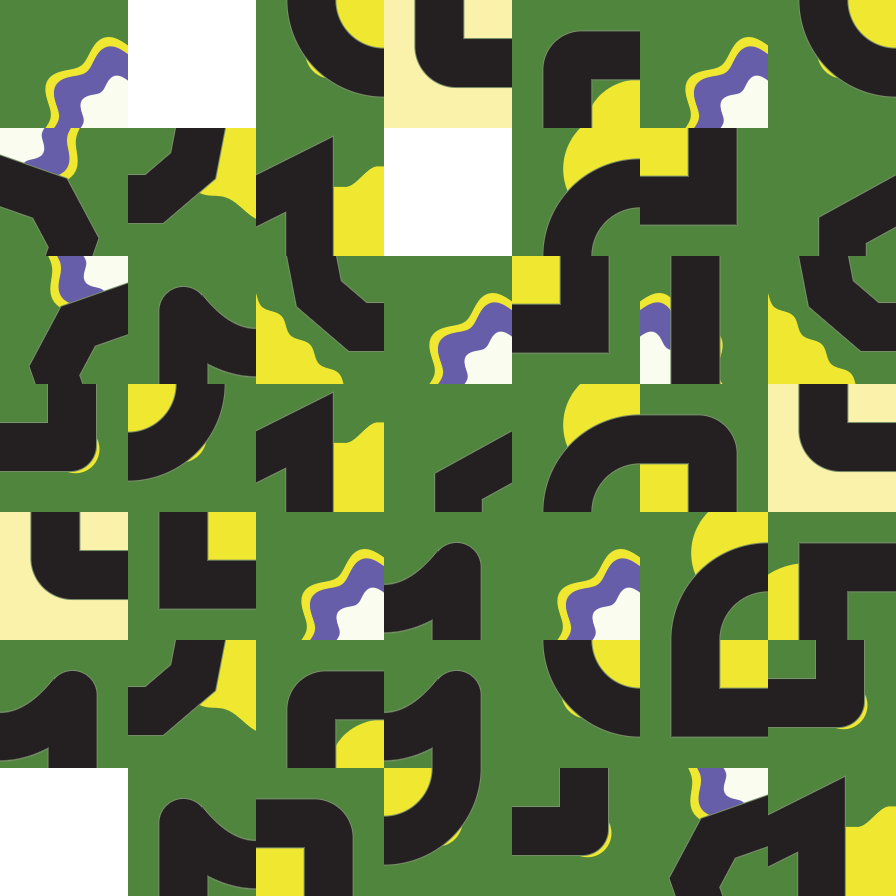
Reproduce this pattern procedurally as a Shadertoy shader.

```glsl
const float TILES = 7.0;
const float ROAD = 0.375;
const vec3 GREEN = vec3(0.31, 0.52, 0.24);
const vec3 BLACK = vec3(0.14, 0.125, 0.13);
const vec3 YELLOW = vec3(0.94, 0.91, 0.19);
const vec3 CREAM = vec3(0.98, 0.95, 0.67);
const vec3 PURPLE = vec3(0.40, 0.37, 0.66);
const vec3 CHALK = vec3(0.98, 0.99, 0.94);
const vec3 RIM = vec3(0.48, 0.56, 0.42);

// Quadrant with v.x < 0 and v.y < 0, its corner rounded by r
float quadrant(vec2 v, float r) {
    v += r;
    return length(max(v, 0.0)) + min(max(v.x, v.y), 0.0) - r;
}

// Bent road joining the left and top sides
float elbow(vec2 q, vec2 corner, float outerR, float innerR) {
    return max(quadrant(q - corner, outerR), -quadrant(q - corner + ROAD, innerR));
}

// Road as a band of a faceted distance g
float band(float g) {
    return abs(g - 0.555) - 0.5 * ROAD;
}

float facetsLow(vec2 q) {
    return max(max(dot(q, vec2(0.98, 0.19)), dot(q, vec2(0.65, 0.76))), q.y);
}

float facetsHigh(vec2 u) {
    return max(max(dot(u, vec2(0.33, 0.945)), dot(u, vec2(0.88, 0.47))),
               dot(u, vec2(1.03, -0.36)));
}

// Curved branch flowing into a round-headed stem
float hook(vec2 q) {
    float top = 0.57 - 1.5 * q.x * q.x;
    float bottom = 0.94 - 0.7 * q.x * q.x;
    float branch = max(max(top - q.y, q.y - bottom) * 0.75, q.x - 0.42);
    float stem = max(abs(q.x - 0.567) - 0.188, 0.43 - q.y);
    float head = length(q - vec2(0.567, 0.43)) - 0.188;
    return min(branch, min(stem, head));
}

// Sloping branch that meets a straight stem
float slant(vec2 q, float slope) {
    float branch = max((abs(q.y - 0.57 - slope * q.x) - 0.2) * 0.88, q.x - 0.6);
    float stem = max(abs(q.x - 0.418) - 0.182, 0.57 + slope * 0.418 - q.y);
    return min(branch, stem);
}

// Disc around the origin with a wavy rim
float ripple(vec2 u, float radius, float swing) {
    float angle = atan(u.x, u.y + 1e-5);
    return (length(u) - radius - swing * cos(8.0 * (angle - 0.25))) * 0.9;
}

float fill(float d, float aa) {
    return clamp(0.5 - d / aa, 0.0, 1.0);
}

// Shuffles the cells: cubing is a permutation modulo 53
int shuffle(ivec2 cell) {
    int n = (cell.y * 7 + cell.x + 1) % 53;
    return (n * n * n) % 53;
}

void mainImage(out vec4 fragColor, in vec2 fragCoord) {
    vec2 p = fragCoord / iResolution.y * TILES;
    p.y = TILES - p.y;
    float aa = TILES / iResolution.y;
    int slot = shuffle(ivec2(floor(p)));
    bool odd = slot % 2 == 1;

    vec2 f = fract(p);
    vec2 flipped = vec2(1.0 - f.x, f.y);
    vec2 q = odd ? flipped : f;
    vec2 up = vec2(q.x, 1.0 - q.y);
    vec2 away = 1.0 - f;
    vec2 corner = vec2(0.755);
    vec3 ground = GREEN;
    float road = 1.0, yellow = 1.0, purple = 1.0, chalk = 1.0;

    // Choose the motif; each range of slots sets its share
    if (slot <= 5 || slot == 50) {
        vec2 u = slot == 50 ? vec2(f.x, 1.0 - f.y) : away;
        yellow = ripple(u, 0.67, 0.06);
        purple = ripple(u, 0.60, 0.055);
        chalk = ripple(u, 0.385, 0.035);
        if (slot == 50) road = abs(f.x - 0.433) - 0.188;
    } else if (slot <= 8) {
        ground = vec3(1.0);
    } else if (slot <= 11) {
        ground = CREAM;
        road = elbow(flipped, vec2(0.755, 0.68), 0.32, 0.0);
    } else if (slot <= 16) {
        road = hook(q);
    } else if (slot <= 20) {
        road = elbow(up, corner, 0.3, 0.0);
        yellow = quadrant(up - 0.4, 0.0);
        if (odd) yellow = max(yellow, length(up * vec2(0.9, 1.0)) - 0.38);
    } else if (slot <= 24) {
        road = elbow(q, corner, 0.0, 0.0);
        yellow = quadrant(q - 0.4, 0.0);
    } else if (slot <= 30) {
        road = elbow(q, corner, 0.755, 0.38);
        yellow = min(length(q) - 0.42, length(q - 0.41) - 0.205);
    } else if (slot <= 33) {
        road = elbow(away, corner, 0.755, 0.38);
        yellow = max(length(f - vec2(0.85, 0.32)) - 0.45, 0.6 - length(away));
    } else if (slot <= 36) {
        vec2 u = vec2(1.0 - q.x, q.y);
        road = band(facetsHigh(1.0 - q));
        yellow = max(ripple(u, 0.64, 0.04), facetsHigh(1.0 - q) * -1.0 + 0.5);
        purple = ripple(u, 0.57, 0.04);
        chalk = ripple(u, 0.36, 0.03);
    } else if (slot <= 40) {
        road = band(facetsLow(q));
        yellow = odd
            ? (1.31 - q.x - q.y + 0.04 * sin(14.0 * (q.x - q.y))) * 0.7
            : max((q.y - 0.22 - 0.46 * q.x - 0.03 * sin(14.0 * q.x)) * 0.9, 0.5 - q.x);
    } else if (slot <= 46) {
        road = slant(q, odd ? 0.55 : -0.5);
        if (!odd) yellow = max(0.46 - 0.16 * smoothstep(0.7, 0.95, q.x) - q.y, 0.58 - q.x);
    } else if (slot <= 49) {
        road = elbow(f, vec2(0.75, 0.68), 0.2, 0.0);
        yellow = length(f - vec2(0.59, 0.51)) - 0.187;
    } else {
        road = elbow(away, corner, 0.0, 0.0);
        yellow = max(length(f - vec2(0.3, 0.95)) - 0.55, f.x - 0.4);
    }

    // Paint from the ground up, the road last with a thin rim
    vec3 color = mix(ground, YELLOW, fill(yellow, aa));
    color = mix(color, PURPLE, fill(max(purple, yellow), aa));
    color = mix(color, CHALK, fill(max(chalk, yellow), aa));
    color = mix(color, RIM, fill(road - 0.008, aa));
    color = mix(color, BLACK, fill(road, aa));
    fragColor = vec4(color, 1.0);
}
```
